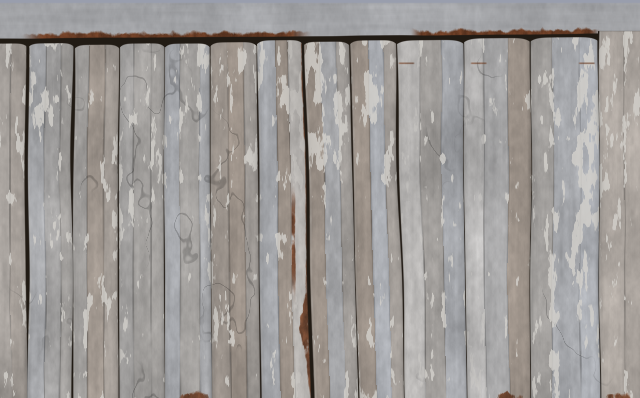
This texture is drawn by a Shadertoy shader. Its source:

```glsl
#define FIRST_EDGE 0.043
#define NARROW_PITCH 0.0716
#define WIDE_PITCH 0.107
#define WIDE_START 0.6158
#define LEAN 0.018
#define GAP_WIDTH 0.0034
#define FLAKE_LEVEL 0.675
#define GRAIN 0.15

const vec3 GRAY = vec3(0.62, 0.61, 0.60);
const vec3 WARM = vec3(0.60, 0.56, 0.525);
const vec3 BLUE = vec3(0.64, 0.65, 0.67);
const vec3 PALE = vec3(0.72, 0.71, 0.70);
const vec3 PAINT = vec3(0.83, 0.82, 0.80);
const vec3 DARK = vec3(0.13, 0.105, 0.08);
const vec3 RUST = vec3(0.40, 0.23, 0.14);

float hash(vec2 p) {
    vec3 q = fract(vec3(p.xyx) * 0.1031);
    q += dot(q, q.yzx + 33.33);
    return fract((q.x + q.y) * q.z);
}

float noise(vec2 p) {
    vec2 i = floor(p), f = fract(p);
    f = f * f * (3.0 - 2.0 * f);
    return mix(mix(hash(i), hash(i + vec2(1, 0)), f.x),
               mix(hash(i + vec2(0, 1)), hash(i + vec2(1, 1)), f.x), f.y);
}

float fbm(vec2 p) {
    float sum = 0.0, amp = 0.53;
    for (int i = 0; i < 4; i++) {
        sum += amp * noise(p);
        p = p * 2.03 + 17.3;
        amp *= 0.5;
    }
    return sum;
}

float band(float lo, float hi, float soft, float v) {
    return smoothstep(lo - soft, lo + soft, v) * (1.0 - smoothstep(hi - soft, hi + soft, v));
}

// Distance to the nearest of three positions
float nearest(float x, vec3 spots) {
    vec3 d = abs(x - spots);
    return min(d.x, min(d.y, d.z));
}

void mainImage(out vec4 fragColor, in vec2 fragCoord) {
    vec2 uv = fragCoord / iResolution.xy;
    vec2 p = vec2(uv.x * iResolution.x / iResolution.y, uv.y);
    float aa = 0.8 / iResolution.x;
    float blotch = fbm(p * vec2(8.0, 5.0));
    float grain = fbm(p * vec2(90.0, 45.0) + 40.0);
    float ragged = fbm(p * vec2(55.0, 30.0) + 80.0);

    // Leaning planks, narrow on the left and wide on the right
    float x = uv.x - LEAN * (1.0 - uv.y) * band(0.42, 0.72, 0.12, uv.x);
    x += 0.005 * (noise(vec2(uv.x * 14.0, uv.y * 3.5)) - 0.5);
    bool wide = x > WIDE_START;
    float pitch = wide ? WIDE_PITCH : NARROW_PITCH;
    float s = wide ? 8.0 + (x - WIDE_START) / pitch : (x - FIRST_EDGE) / pitch;
    float id = floor(s), u = s - id;
    float edgeId = floor(s + 0.5);
    float edge = (s - edgeId) * pitch;

    // Each plank is folded into three strips
    vec2 cuts = vec2(0.29, 0.64) + 0.13 * vec2(hash(vec2(id, 3.0)), hash(vec2(id, 9.0)));
    float strip = step(cuts.x, u) + step(cuts.y, u);
    float seam = min(abs(u - cuts.x), abs(u - cuts.y)) * pitch;
    float tint = hash(vec2(id + 5.0, strip + 21.0));
    vec3 col = mix(WARM, GRAY, smoothstep(0.0, 0.45, tint));
    col = mix(col, BLUE, smoothstep(0.5, 1.0, tint));
    bool paleStrip = ((id == 8.0 || id == 9.0) && strip == 0.0) || (id == 5.0 && strip == 2.0);
    if (paleStrip) col = mix(col, PALE, 0.75);
    if (id == 10.0 && strip == 2.0) col = BLUE * 1.03;
    if (id > 10.5) col = mix(WARM, PALE, 0.45);

    // Weathered surface, seams and fine cracks
    col *= 1.0 + 0.30 * (blotch - 0.48) + GRAIN * (grain - 0.5);
    col *= 1.0 + 0.14 * (fbm(p * vec2(75.0, 3.0)) - 0.5);
    float seamLine = 1.0 - smoothstep(0.0004, 0.0012 + aa, seam);
    col *= 1.0 - 0.26 * seamLine * noise(vec2(id * 7.0 + strip, uv.y * 9.0));
    float crack = 1.0 - smoothstep(0.002, 0.010, abs(fbm(p * vec2(7.0, 5.0) + 3.0) - 0.5));
    col *= 1.0 - 0.18 * crack * smoothstep(0.55, 0.75, noise(p * 5.0 + 9.0));

    // Flaking white paint, thickest beside folds and edges
    float beside = exp(-min(seam, abs(edge)) / 0.005);
    float patches = fbm(p * vec2(10.0, 2.6) + 60.0) - 0.5;
    float flake = fbm(p * vec2(70.0, 20.0) + 7.0) + 0.45 * patches + 0.085 * beside;
    flake = smoothstep(FLAKE_LEVEL, FLAKE_LEVEL + 0.08, flake);
    col = mix(col, PAINT, flake * (paleStrip ? 0.35 : 0.8));

    // Rust running down beside one edge, with a shorter second streak
    float streakEdge = (s - 6.0) * pitch;
    float spread = 0.003 + 0.010 * exp(-pow((uv.y - 0.17) / 0.09, 2.0));
    float rust = band(-spread * (0.5 + ragged), -0.0005, 0.0015, streakEdge);
    rust *= smoothstep(0.25, 0.5, ragged + 0.25 * (0.7 - uv.y));
    float second = band(-0.024, -0.019 + 0.003 * (ragged - 0.5), 0.0012, streakEdge);
    rust = max(rust, second * band(0.28, 0.50, 0.05, uv.y) * smoothstep(0.2, 0.5, ragged));

    // Rust patches at the foot and small nail marks
    float foot = length(vec2(nearest(uv.x, vec3(0.305, 0.795, 0.97)), uv.y * 1.2));
    rust = max(rust, 1.0 - smoothstep(0.012, 0.020, foot + 0.03 * (ragged - 0.5)));
    float nail = nearest(uv.x, vec3(0.635, 0.748, 0.917));
    rust = max(rust, 0.7 * band(-0.012, 0.012, 0.002, nail) * band(0.839, 0.843, 0.002, uv.y));
    col = mix(col, RUST * (0.65 + 0.75 * grain), rust * 0.9);

    // Dark gaps of uneven width with a light lip
    float gap = GAP_WIDTH * (noise(vec2(edgeId * 17.0, uv.y * 3.0)) - 0.12);
    if (edgeId > 8.5) gap *= 0.25 + 0.75 * smoothstep(0.74, 0.86, uv.y);
    float lip = band(gap, gap + 0.003, 0.001, edge);
    col = mix(col, PAINT, 0.35 * lip * ragged);
    col *= 1.0 - 0.22 * exp(-abs(edge) / 0.003);
    col = mix(col, DARK, 1.0 - smoothstep(gap - aa, gap + aa, abs(edge)));

    // Shadow above the uneven plank tops
    float top = 0.888 + 0.016 * uv.x + 0.009 * (hash(vec2(id, 31.0)) - 0.5);
    top -= 0.010 * pow(abs(2.0 * u - 1.0), 6.0);
    if (id > 10.5) top = 0.922;
    float aboveTop = smoothstep(top - 0.002, top + 0.002, uv.y);
    col = mix(col, DARK, aboveTop);

    // Top beam with a rusty lower lip
    float under = 0.903 + 0.013 * uv.x + 0.002 * (noise(p * 12.0) - 0.5);
    vec3 beam = mix(GRAY, BLUE, 0.75) * (1.0 + 0.22 * (blotch - 0.45));
    beam *= 1.0 + 0.10 * (grain - 0.5) + 0.12 * (fbm(p * vec2(4.0, 60.0)) - 0.5);
    float rustyRun = max(band(0.05, 0.47, 0.02, uv.x), band(0.65, 0.93, 0.01, uv.x));
    float lipRust = 1.0 - smoothstep(0.006, 0.014, uv.y - under + 0.02 * (ragged - 0.5));
    beam = mix(beam, RUST * (0.7 + 0.6 * grain), lipRust * rustyRun);
    beam = mix(beam, vec3(0.60, 0.62, 0.68), smoothstep(0.990, 0.995, uv.y));
    float onBeam = smoothstep(under - 0.002, under + 0.002, uv.y);
    if (id > 10.5) onBeam *= aboveTop;
    col = mix(col, beam, onBeam);

    fragColor = vec4(clamp(col, 0.0, 1.0), 1.0);
}
```
